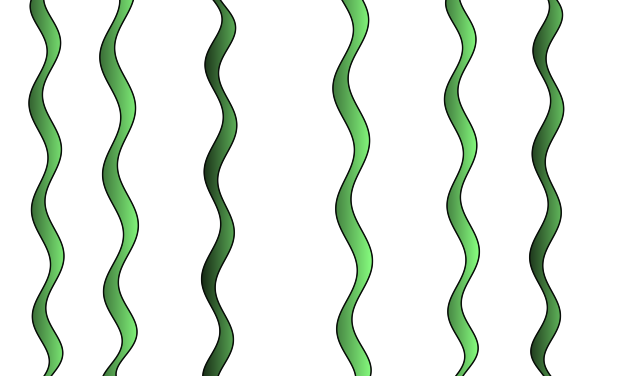
Write a WebGL 1 fragment shader that draws this pattern.

```glsl
precision highp float;
// Six wavy green ribbons with dark outlines hanging on white.
uniform vec2 u_resolution;

const float PI = 3.14159265;

// Sideways sway of a ribbon edge; the waves tighten towards both ends.
float sway(float t) {
  float halfWaves = 7.03 * t + 8.0 * t * t * t * t * t;
  return -0.0238 * sin(PI * halfWaves) + 0.0049 * sin(6.0 * t);
}

// Signed distance to the edge curve, positive on its right.
float edgeDistance(float x, float t) {
  float slope = (sway(t + 0.005) - sway(t - 0.005)) / 0.01;
  return (x - sway(t)) / sqrt(1.0 + slope * slope);
}

// Distance to a unit-scale ribbon, negative inside. The right edge is
// the left one moved across and up, so the ribbon swells and narrows.
float ribbonDistance(vec2 q) {
  float left = edgeDistance(q.x + 0.0178, q.y);
  float right = edgeDistance(q.x - 0.0178, q.y + 0.0222);
  return max(-left, right);
}

void main() {
  // Canvas height is one unit, y runs downwards.
  vec2 p = gl_FragCoord.xy / u_resolution.y;
  p.y = 1.0 - p.y;
  float pixel = 1.0 / u_resolution.y;

  // Each ribbon: centre x, centre y, scale, brightest green.
  vec4 ribbons[6];
  ribbons[0] = vec4(0.1236, 0.489, 1.005, 0.88);
  ribbons[1] = vec4(0.3167, 0.388, 1.105, 0.93);
  ribbons[2] = vec4(0.5830, 0.549, 1.010, 0.66);
  ribbons[3] = vec4(0.9380, 0.477, 1.135, 0.97);
  ribbons[4] = vec4(1.2285, 0.478, 1.000, 0.98);
  ribbons[5] = vec4(1.4540, 0.498, 0.975, 0.72);

  vec3 color = vec3(1.0);
  for (int i = 0; i < 6; i++) {
    vec4 ribbon = ribbons[i];
    vec2 q = (p - ribbon.xy) / ribbon.z;

    // Shade from dark on the left to light on the right.
    float across = clamp(q.x / 0.082 + 0.5, 0.0, 1.0);
    vec3 green = vec3(0.53, 1.0, 0.5) * (ribbon.w - 0.47 * (1.0 - across));

    // Every third ribbon is mirrored.
    if (mod(float(i), 3.0) > 1.5) q.x = -q.x;
    float d = ribbonDistance(q) * ribbon.z;

    // Fill, then outline.
    float fill = 1.0 - smoothstep(-0.5 * pixel, 0.5 * pixel, d);
    float line = 1.0 - smoothstep(-0.6 * pixel, 0.6 * pixel, abs(d) - 0.0020);
    color = mix(color, green, fill);
    color = mix(color, vec3(0.03, 0.05, 0.03), line);
  }
  gl_FragColor = vec4(color, 1.0);
}
```
